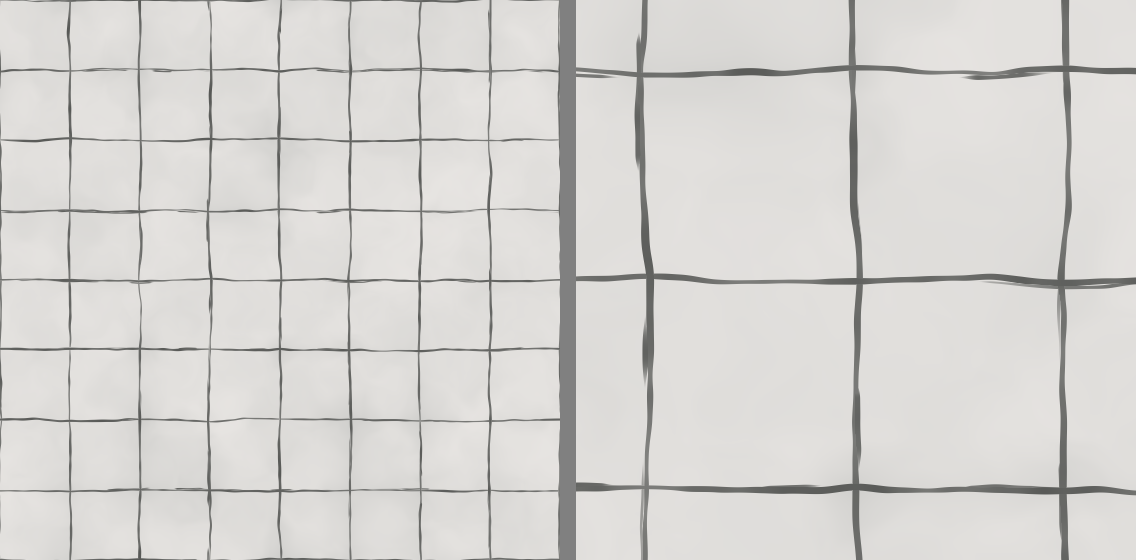
Left, the full canvas; right, a detail of the centre.
Reproduce this texture procedurally as a Shadertoy shader.

```glsl
// Pale square tiles with hand-inked, wavering joints and soft watercolour clouding.

const float TILES = 8.0;              // tiles across and down
const vec3 LIGHT_GLAZE = vec3(0.905, 0.895, 0.884);
const vec3 SHADE_GLAZE = vec3(0.825, 0.822, 0.812);
const vec3 INK = vec3(0.33, 0.335, 0.325);
const float THIN = 0.006;             // half widths of the joint, in tiles
const float THICK = 0.021;
const float SWAY = 0.042;             // slow drift of a joint, in tiles
const float TREMBLE = 0.014;          // quick shake of a joint, in tiles
const float SMUDGE_REACH = 0.17;      // how far grime creeps in from joints
const float SMUDGE = 0.42;
const float TILE_VARIATION = 0.20;

float hash(vec2 p) {
    vec3 q = fract(p.xyx * vec3(0.1031, 0.1030, 0.0973));
    q += dot(q, q.yzx + 33.33);
    return fract((q.x + q.y) * q.z);
}

// Smooth noise along a line; wraps every TILES units.
float lineNoise(float x, float frequency, float seed) {
    x *= frequency;
    float period = TILES * frequency;
    float cell = floor(x), f = fract(x);
    f = f * f * (3.0 - 2.0 * f);
    return mix(hash(vec2(mod(cell, period), seed)),
               hash(vec2(mod(cell + 1.0, period), seed)), f);
}

// Smooth noise on the plane; wraps every TILES units.
float noise(vec2 p, float frequency, float seed) {
    p *= frequency;
    float period = TILES * frequency;
    vec2 f = fract(p);
    f = f * f * f * (f * (f * 6.0 - 15.0) + 10.0);
    vec2 a = mod(floor(p), period), b = mod(floor(p) + 1.0, period);
    return mix(mix(hash(a + seed), hash(vec2(b.x, a.y) + seed), f.x),
               mix(hash(vec2(a.x, b.y) + seed), hash(b + seed), f.x), f.y);
}

float clouds(vec2 p, float seed) {
    float sum = 0.0, weight = 0.5;
    for (float frequency = 1.0; frequency < 16.0; frequency *= 2.0) {
        sum += weight * noise(p, frequency, seed + frequency * 17.0);
        weight *= 0.5;
    }
    return sum / 0.9375;
}

// Ink of the nearest joint: one full stroke and a patchy retraced one.
float jointInk(float across, float along, float seed, float weight, float pixel) {
    float joint = round(across);
    float offset = across - joint;
    seed += mod(joint, TILES) * 13.0;
    float sway = (lineNoise(along, 2.0, seed) - 0.5) * SWAY;
    float ink = 0.0;
    for (int stroke = 0; stroke < 2; stroke++) {
        float s = seed + 3.0 + float(stroke) * 5.0;
        float center = sway + (lineNoise(along, 6.0, s) - 0.5) * TREMBLE;
        float pressure = 0.65 * lineNoise(along, 2.0, s + 1.0)
                       + 0.35 * lineNoise(along, 9.0, s + 2.0);
        float halfWidth = weight * mix(THIN, THICK, pressure);
        float opacity = mix(0.62, 1.0, pressure);
        if (stroke == 1) {
            float presence = smoothstep(0.5, 0.75, lineNoise(along, 3.0, s + 3.0));
            center += (hash(vec2(s, seed)) - 0.5) * 0.04;
            halfWidth *= 0.8 * presence;
            opacity *= presence;
        }
        float d = abs(offset - center);
        float cover = clamp((halfWidth - d) / pixel + 0.5, 0.0, 1.0)
                    * min(1.0, 2.0 * halfWidth / pixel);
        ink = max(ink, opacity * cover);
    }
    return ink;
}

void mainImage(out vec4 fragColor, in vec2 fragCoord) {
    vec2 p = fragCoord / iResolution.xy * TILES;
    vec2 pixel = TILES / iResolution.xy;
    vec2 tile = floor(p);

    // Layered washes, bent by a second noise for soft brush edges.
    vec2 bend = vec2(noise(p, 3.0, 41.0), noise(p, 3.0, 83.0)) - 0.5;
    float wash = clouds(p + bend * 0.35, 7.0);
    float brush = smoothstep(0.48, 0.58, clouds(p + bend * 0.6, 211.0));
    float shade = 0.28 + (wash - 0.5) * 0.9 + (brush - 0.5) * 0.06;
    shade += (hash(tile + 57.0) - 0.5) * TILE_VARIATION;

    // Grime gathers unevenly at the joints, most of all in the corners.
    vec2 edge = 0.5 - abs(fract(p) - 0.5);
    vec2 creep = exp(-edge / SMUDGE_REACH);
    float patches = smoothstep(0.42, 0.8, clouds(p + bend * 0.3, 131.0));
    shade += SMUDGE * patches * (creep.x + creep.y);
    shade += 0.10 * creep.x * creep.y;
    vec3 color = mix(LIGHT_GLAZE, SHADE_GLAZE, clamp(shade, 0.0, 1.2));

    // Upright joints are drawn a little heavier than level ones.
    float upright = jointInk(p.x, p.y, 19.0, 1.08, pixel.x);
    float level = jointInk(p.y, p.x, 307.0, 0.9, pixel.y);
    color = mix(color, INK, max(upright, level));
    fragColor = vec4(color, 1.0);
}
```
